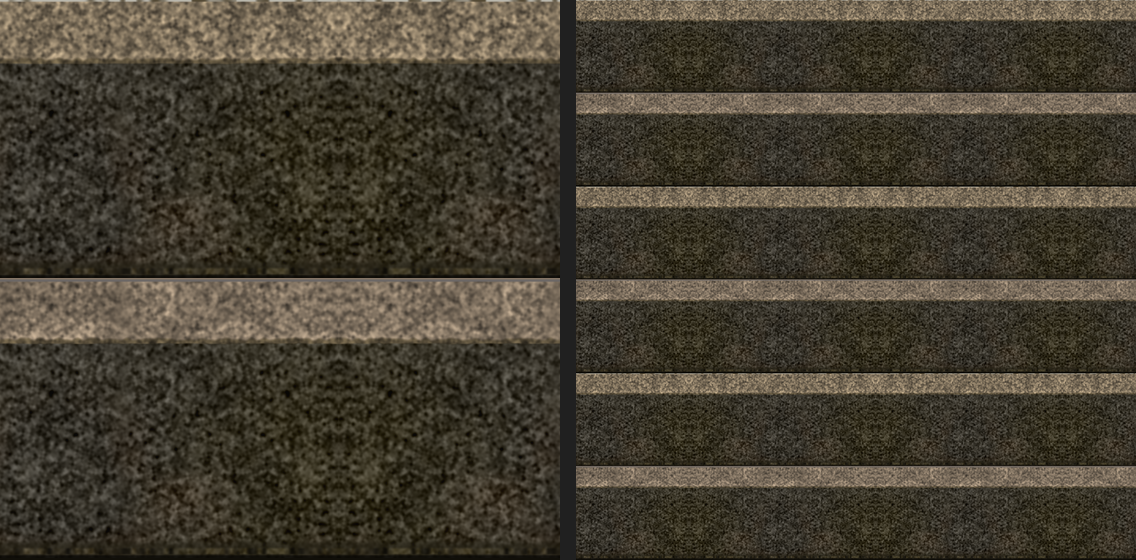
Left, the tile; right, the same tile 3 across and 3 down.
Write a Shadertoy shader that draws this texture.

```glsl
// Two worn stone steps: pale speckled treads above dark mottled granite risers.
#define STEPS 2.0          // steps down the canvas
#define MIRROR_X 0.605     // axis about which the grain is mirrored
#define TREAD_END 0.235    // share of a step taken by the tread
#define SEAM_END 0.014     // thickness of the line above each tread
#define STEP_OFFSET 0.008  // part of the seam that hangs over the canvas edge
#define RISER_CONTRAST 0.43
#define TREAD_CONTRAST 1.25

const vec3 RISER_OLIVE = vec3(0.208, 0.188, 0.122);
const vec3 RISER_GREY  = vec3(0.225, 0.211, 0.176);
const vec3 RISER_BROWN = vec3(0.248, 0.205, 0.152);
const vec3 RISER_FOOT  = vec3(0.130, 0.116, 0.070);
const vec3 TREAD_SAND  = vec3(0.500, 0.445, 0.362);
const vec3 TREAD_ROSE  = vec3(0.505, 0.448, 0.380);
const vec3 EDGE_SHADOW = vec3(0.325, 0.285, 0.205);
const vec3 SEAM_GREY   = vec3(0.420, 0.405, 0.400);
const vec3 SEAM_TAN    = vec3(0.520, 0.460, 0.395);
const vec3 SEAM_PALE   = vec3(0.730, 0.720, 0.680);

float hash(vec2 p) {
    vec3 q = fract(p.xyx * vec3(0.1031, 0.1030, 0.0973));
    q += dot(q, q.yzx + 33.33);
    return fract((q.x + q.y) * q.z);
}

// Value noise over the unit square, wrapping after a whole number of cells
float noise(vec2 uv, vec2 cells) {
    vec2 p = uv * cells, i = floor(p), f = fract(p);
    f = f * f * (3.0 - 2.0 * f);
    vec2 a = mod(i, cells), b = mod(i + 1.0, cells);
    return mix(mix(hash(a), hash(vec2(b.x, a.y)), f.x),
               mix(hash(vec2(a.x, b.y)), hash(b), f.x), f.y);
}

// Noise on a lattice turned by whole numbers, so that it still wraps
float turnedNoise(vec2 uv, vec2 turn, float cells) {
    vec2 p = vec2(2.0 * uv.x, uv.y);
    return noise(vec2(dot(p, turn), dot(p, vec2(-turn.y, turn.x))) + 0.37, vec2(cells));
}

// Fine speckle centred on zero; crossed lattices hide the cells
float speckle(vec2 uv) {
    return 0.36 * noise(uv, vec2(118.0, 59.0))
         + 0.40 * turnedNoise(uv, vec2(2.0, 1.0), 27.0)
         + 0.36 * turnedNoise(uv, vec2(3.0, -2.0), 27.0) - 0.56;
}

// Speckle mirrored about the axis, fading to plain grain far from it
float grain(vec2 uv, float axisDist) {
    return mix(speckle(vec2(axisDist, uv.y)), speckle(uv),
               smoothstep(0.36, 0.41, axisDist));
}

// Soft step whose width never drops below one pixel
float edge(float at, float v, float soft) {
    float w = max(soft, STEPS / iResolution.y);
    return smoothstep(at - w, at + w, v);
}

vec3 riser(vec2 uv, float axisDist) {
    vec2 m = vec2(axisDist, uv.y);
    float patches = 0.6 * noise(m, vec2(18.0, 9.0))
                  + 0.4 * turnedNoise(m, vec2(2.0, 1.0), 11.0);
    float warmth = smoothstep(0.4, 0.9, noise(m + 0.21, vec2(12.0, 5.0)));
    vec3 c = mix(RISER_OLIVE, RISER_GREY, smoothstep(0.02, 0.45, axisDist));
    c = mix(c, RISER_GREY, 0.5 * (1.0 - smoothstep(0.25, 0.55, uv.y)));
    c = mix(c, RISER_BROWN, 0.55 * warmth * smoothstep(0.3, 0.7, uv.y));
    c *= 0.81 + 0.40 * patches;
    // Neutral grain keeps the dark specks olive and the light ones grey
    c = max(c + RISER_CONTRAST * grain(uv, axisDist), 0.15 * c);
    // Dark foot with a dotted row along it
    float foot = edge(0.945, uv.y, 0.015);
    float dots = noise(vec2(axisDist, 0.5), vec2(120.0, 4.0));
    float row = edge(0.966, uv.y, 0.006) * (1.0 - edge(0.987, uv.y, 0.004));
    c = mix(c, RISER_FOOT, 0.65 * foot);
    c *= 1.0 + row * (1.5 * dots - 0.6);
    return c * (1.0 - 0.6 * edge(0.991, uv.y, 0.004));
}

vec3 tread(vec2 uv, float axisDist, float row) {
    vec2 shifted = uv + vec2(0.0, 0.31 * row);
    float patches = noise(vec2(axisDist, shifted.y), vec2(22.0, 10.0));
    float g = grain(shifted, axisDist);
    vec3 c = mix(TREAD_SAND, TREAD_ROSE, row) * (0.87 + 0.22 * patches);
    c *= 1.0 + (TREAD_CONTRAST - 0.2 * row) * g;
    // Worn bright lip, then a ragged shadow beneath it
    float ragged = uv.y + 0.012 * (noise(vec2(axisDist, 0.2), vec2(90.0, 4.0)) - 0.5);
    float lip = edge(0.19, ragged, 0.015) * (1.0 - edge(0.217, ragged, 0.006));
    c *= 1.0 + 0.12 * lip;
    return mix(c, EDGE_SHADOW * (1.0 + 1.3 * g), 0.85 * edge(0.219, ragged, 0.006));
}

// Line above the tread: clean on one step, pale and chipped on the other
vec3 seam(float v, float axisDist, float row) {
    vec3 clean = mix(SEAM_TAN, SEAM_GREY, edge(0.006, v, 0.002));
    float chips = noise(vec2(axisDist, 0.7), vec2(70.0, 4.0));
    vec3 chipped = mix(EDGE_SHADOW, SEAM_PALE, smoothstep(0.1, 0.5, chips));
    chipped = mix(0.5 * RISER_FOOT, chipped, step(STEP_OFFSET, v));
    return mix(chipped, clean, row);
}

void mainImage(out vec4 fragColor, in vec2 fragCoord) {
    vec2 pos = fragCoord / iResolution.xy;
    float down = (1.0 - pos.y) * STEPS + STEP_OFFSET;
    float row = mod(floor(down), STEPS);
    vec2 uv = vec2(pos.x, fract(down));
    float axisDist = abs(fract(pos.x - MIRROR_X + 0.5) - 0.5);

    float wobble = 0.004 * (noise(vec2(axisDist, 0.4), vec2(60.0, 4.0)) - 0.5);
    vec3 color = mix(tread(uv, axisDist, row), riser(uv, axisDist),
                     edge(TREAD_END + wobble, uv.y, 0.004));
    color = mix(seam(uv.y, axisDist, row), color, edge(SEAM_END, uv.y, 0.002));
    fragColor = vec4(clamp(color, 0.0, 1.0), 1.0);
}
```
